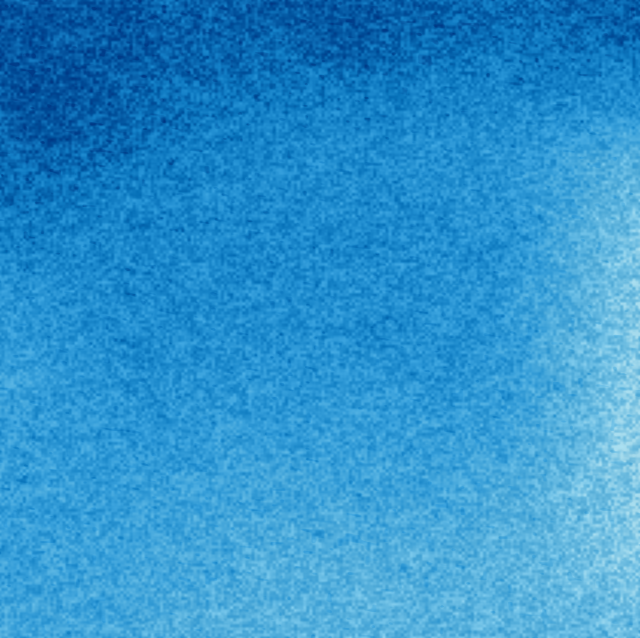
This texture is drawn by a WebGL 2 fragment shader. Its source:

```glsl
#version 300 es
precision highp float;

uniform vec2 u_resolution;
out vec4 fragColor;

// Pigment ramp, from dense wash to nearly bare paper
const int SHADES = 8;
const vec3 PIGMENT[SHADES] = vec3[SHADES](
    vec3(0.00, 0.25, 0.55), vec3(0.02, 0.35, 0.64),
    vec3(0.05, 0.47, 0.75), vec3(0.12, 0.55, 0.81),
    vec3(0.21, 0.62, 0.85), vec3(0.32, 0.68, 0.86),
    vec3(0.44, 0.75, 0.89), vec3(0.63, 0.84, 0.91));

// Amounts are in steps of the ramp, scales in cells per canvas
const float BLOTCH_AMOUNT = 0.65;
const float BLOTCH_SCALE = 5.0;
const float FIBRE_AMOUNT = 1.0;
const vec2 FIBRE_SCALE = vec2(28.0, 62.0);
const float FIBRE_TILT = 0.12;
const float GRAIN_AMOUNT = 1.25;
const float GRAIN_SCALE = 210.0;
const float SPECK_AMOUNT = 0.9;
const vec2 SPECK_SCALE = vec2(75.0, 120.0);
const float TOOTH_SHADING = 0.05;

float hash(vec2 cell) {
    uvec2 q = uvec2(ivec2(cell) + 4096) * uvec2(1597334u, 3812015u);
    uint h = (q.x ^ q.y) * 747796u + 28913u;
    h = (h ^ (h >> 15)) * 277803u;
    h ^= h >> 13;
    h *= 668265u;
    h ^= h >> 16;
    return float(h & 65535u) / 65535.0;
}

float valueNoise(vec2 p) {
    vec2 cell = floor(p);
    vec2 f = fract(p);
    f = f * f * (3.0 - 2.0 * f);
    float low = mix(hash(cell), hash(cell + vec2(1.0, 0.0)), f.x);
    float high = mix(hash(cell + vec2(0.0, 1.0)), hash(cell + 1.0), f.x);
    return mix(low, high, f.y);
}

// Layered noise centred on zero
float fbm(vec2 p) {
    float sum = 0.0;
    float weight = 0.5;
    for (int i = 0; i < 4; i++) {
        sum += weight * (valueNoise(p) - 0.5);
        p = mat2(0.96, 0.28, -0.28, 0.96) * p * 2.03 + 17.3;
        weight *= 0.55;
    }
    return sum;
}

float pool(vec2 p, vec2 centre, vec2 radius) {
    vec2 d = (p - centre) / radius;
    return exp(-dot(d, d));
}

// Broad wash: lightens downwards, with pools and a pale right edge
float washTone(vec2 p) {
    float depth = 1.0 - p.y;
    float tone = 0.1 + 1.85 * smoothstep(-0.03, 0.3, depth)
               + 2.3 * smoothstep(0.45, 1.0, depth);
    tone -= 1.65 * pool(p, vec2(0.03, 0.79), vec2(0.24, 0.15));
    tone -= 0.35 * pool(p, vec2(0.54, 0.94), vec2(0.12, 0.07));
    tone += 0.55 * pool(p, vec2(0.74, 0.88), vec2(0.2, 0.13));
    tone += 0.65 * pool(p, vec2(0.0, 0.46), vec2(0.16, 0.17));
    tone -= 0.85 * pool(p, vec2(0.0, 0.06), vec2(0.3, 0.24));
    float reach = p.y > 0.54 ? 0.32 : 0.4;
    float glow = pool(p, vec2(1.06, 0.54), vec2(0.22, reach));
    return tone + 3.8 * glow * smoothstep(0.05, 0.3, depth);
}

vec3 pigment(float tone) {
    vec3 colour = PIGMENT[0];
    for (int i = 1; i < SHADES; i++) {
        colour = mix(colour, PIGMENT[i], clamp(tone + 2.0 - float(i), 0.0, 1.0));
    }
    return colour;
}

void main() {
    vec2 p = gl_FragCoord.xy / u_resolution;

    // Uneven drying bends the wash
    vec2 bend = vec2(fbm(p * 6.0 + 3.0), fbm(p * 6.0 + 41.0));
    float tone = washTone(p + 0.06 * bend);
    tone += BLOTCH_AMOUNT * fbm(p * BLOTCH_SCALE + 9.0);

    // Slanted paper fibres
    vec2 slanted = vec2(p.x, p.y + FIBRE_TILT * p.x) + 0.02 * bend;
    tone += FIBRE_AMOUNT * fbm(slanted * FIBRE_SCALE);

    // Fine granulation
    vec2 grainPoint = p * GRAIN_SCALE;
    float grain = valueNoise(grainPoint) - 0.5;
    grain += 0.6 * (valueNoise(grainPoint * vec2(0.5, 0.7) + 71.0) - 0.5);
    tone += GRAIN_AMOUNT * grain;

    // Sparse flecks of settled pigment
    float fleck = valueNoise(slanted * SPECK_SCALE + 23.0);
    tone -= SPECK_AMOUNT * smoothstep(0.8, 0.98, fleck);

    vec3 colour = pigment(tone) + TOOTH_SHADING * grain;
    fragColor = vec4(clamp(colour, 0.0, 1.0), 1.0);
}
```
